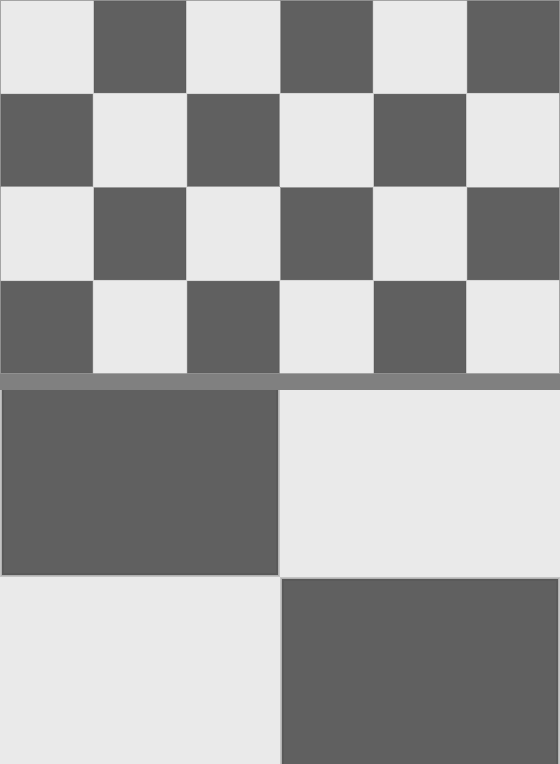
Top, the full canvas; bottom, a detail of the centre.
Give the GLSL for this pattern, as a Shadertoy shader.

```glsl
// Flat two-tone checkerboard with thin joints, dark rims and a fine outer frame.

const vec2  CELLS       = vec2(6.0, 4.0);  // squares across and down (even, so it tiles)
const vec3  LIGHT       = vec3(0.918);
const vec3  DARK        = vec3(0.378);
const vec3  RIM         = vec3(0.350);
const vec3  JOINT       = vec3(0.770);
const vec3  FRAME       = vec3(0.550);

// Widths as fractions of one square
const float JOINT_WIDTH = 0.0065;
const float RIM_WIDTH   = 0.0075;
const float FRAME_WIDTH = 0.0080;

// Coverage of the region where depth exceeds a threshold
float coverage(float depth, float threshold, float pixel) {
    return clamp((depth - threshold) / pixel + 0.5, 0.0, 1.0);
}

// Distance from a point to the nearest side of its rectangle
float sideDistance(vec2 p, vec2 size) {
    vec2 d = min(p, size - p);
    return min(d.x, d.y);
}

void mainImage(out vec4 fragColor, in vec2 fragCoord) {
    vec2 grid = fragCoord / iResolution.xy * CELLS;
    float pixel = CELLS.y / iResolution.y;

    // Alternate squares, dark at the lower left
    vec2 cell = floor(grid);
    float isDark = 1.0 - mod(cell.x + cell.y, 2.0);

    // Signed depth: positive inside dark squares, negative inside light ones
    float depth = sideDistance(fract(grid), vec2(1.0)) * (2.0 * isDark - 1.0);

    // Layers from the edge inward: joint, rim, fill
    vec3 color = mix(LIGHT, JOINT, coverage(depth, 0.0, pixel));
    color = mix(color, RIM, coverage(depth, JOINT_WIDTH, pixel));
    color = mix(color, DARK, coverage(depth, JOINT_WIDTH + RIM_WIDTH, pixel));

    // Hairline frame, shared by opposite edges when tiled
    float frameDepth = sideDistance(grid, CELLS);
    color = mix(FRAME, color, coverage(frameDepth, FRAME_WIDTH, pixel));

    fragColor = vec4(color, 1.0);
}
```
